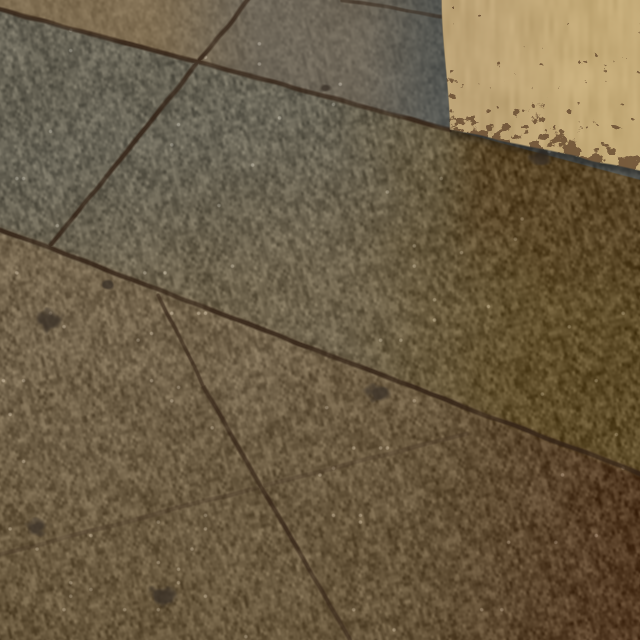
A WebGL 2 fragment shader for this texture:

```glsl
#version 300 es
precision highp float;
// Weathered concrete pavement with slanted joints and the corner of a cream wall.
// Slabs are half-planes tinted by smooth gradients; layered value noise gives the
// grain, stains and chipped plaster, and distances to segments cut the joints.
uniform vec2 u_resolution;
out vec4 fragColor;

float hash(vec2 p) {
    return fract(sin(dot(p, vec2(127.1, 311.7))) * 43758.545);
}

float noise(vec2 p) {
    vec2 cell = floor(p), f = fract(p);
    f = f * f * (3.0 - 2.0 * f);
    vec2 e = vec2(0.0, 1.0);
    return mix(mix(hash(cell), hash(cell + e.yx), f.x),
               mix(hash(cell + e.xy), hash(cell + e.yy), f.x), f.y);
}

float fbm(vec2 p) {
    float sum = 0.0, amp = 0.5;
    for (int i = 0; i < 4; i++) {
        sum += amp * noise(p);
        p = mat2(1.6, 1.2, -1.2, 1.6) * p + 7.3;
        amp *= 0.5;
    }
    return sum / 0.9375;
}

// Vertical height of p over the line through a and b
float above(vec2 p, vec2 a, vec2 b) {
    return p.y - mix(a.y, b.y, (p.x - a.x) / (b.x - a.x));
}

float segment(vec2 p, vec2 a, vec2 b) {
    vec2 d = b - a;
    return length(p - a - d * clamp(dot(p - a, d) / dot(d, d), 0.0, 1.0));
}

// Soft dark groove with uneven depth
float groove(vec2 p, vec2 a, vec2 b, float width, float px) {
    float d = segment(p, a, b);
    float depth = 0.65 + 0.5 * noise(p * 45.0);
    return depth * (1.0 - smoothstep(width * 0.3, width + px, d));
}

float blob(vec2 p, vec2 center, float radius) {
    vec2 q = (p - center) * vec2(0.85, 1.15);
    float ragged = length(q) + (noise(p * 110.0) - 0.5) * radius * 0.7;
    return 1.0 - smoothstep(radius * 0.45, radius * 1.25, ragged);
}

// Fine speckle, slightly upright, from two scales of noise
float grain(vec2 p) {
    vec2 q = mat2(0.97, -0.24, 0.24, 0.97) * p;
    return 0.55 * noise(q * vec2(165.0, 105.0)) + 0.45 * noise(q * vec2(230.0, 190.0) + 31.0) - 0.5;
}

vec3 lowerSlab(vec2 p) {
    vec3 c = mix(vec3(0.41, 0.345, 0.24), vec3(0.455, 0.395, 0.30), smoothstep(0.0, 0.55, p.y));
    c = mix(c, vec3(0.40, 0.33, 0.225), smoothstep(0.35, 0.8, p.x));
    float rust = smoothstep(0.65, 1.05, p.x + 0.15 * (0.3 - p.y));
    return mix(c, vec3(0.325, 0.225, 0.135), rust);
}

vec3 middleSlab(vec2 p) {
    vec3 c = mix(vec3(0.435, 0.39, 0.30), vec3(0.405, 0.39, 0.335), smoothstep(0.5, 0.85, p.y + 0.1 - 0.25 * p.x));
    float olive = smoothstep(0.48, 0.86, p.x + 0.12 * (fbm(p * 6.0) - 0.5));
    c = mix(c, vec3(0.375, 0.305, 0.165), olive);
    float damp = smoothstep(0.68, 0.77, p.x) * smoothstep(0.56, 0.74, p.y + 0.1 * fbm(p * 9.0));
    return mix(c, vec3(0.33, 0.25, 0.135), damp * 0.7);
}

vec3 upperSlab(vec2 p) {
    vec3 c = mix(vec3(0.50, 0.43, 0.32), vec3(0.43, 0.40, 0.345), smoothstep(0.22, 0.42, p.x));
    return mix(c, vec3(0.31, 0.325, 0.315), smoothstep(0.54, 0.71, p.x) * 0.85);
}

vec3 wallColor(vec2 p, float height) {
    vec3 c = mix(vec3(0.74, 0.64, 0.46), vec3(0.77, 0.67, 0.47), smoothstep(0.72, 0.95, p.x));
    c += 0.05 * (noise(p * vec2(130.0, 25.0)) - 0.5) + 0.05 * (fbm(p * 24.0) - 0.5);
    float wear = 0.27 * exp(-height * 26.0) + 0.07 * exp(-height * 5.0);
    wear += 0.05 * (1.0 - smoothstep(0.70, 0.83, p.x)) * exp(-height * 9.0);
    float chips = smoothstep(0.0, 0.07, fbm(p * vec2(72.0, 80.0)) - 0.80 + wear);
    return mix(c, vec3(0.39, 0.28, 0.18), chips * 0.8);
}

void main() {
    vec2 p = gl_FragCoord.xy / u_resolution;
    float px = 1.0 / min(u_resolution.x, u_resolution.y);
    vec2 wobble = p + 0.003 * (vec2(noise(p * 28.0), noise(p * 28.0 + 50.0)) - 0.5);

    // Slabs, ordered from the bottom up
    float lowJoint = above(p, vec2(0.0, 0.642), vec2(1.0, 0.26));
    float highJoint = above(p, vec2(0.0, 0.985), vec2(0.703, 0.798));
    vec3 color = mix(lowerSlab(p), middleSlab(p), smoothstep(-0.012, 0.012, lowJoint));
    color = mix(color, upperSlab(p), smoothstep(-px, px, highJoint));

    // Mottling, grain and rare pale pebbles
    float smoothTop = smoothstep(-0.01, 0.01, highJoint);
    color += 0.05 * (fbm(p * 13.0) - 0.5);
    color += vec3(1.0, 0.96, 0.86) * grain(p) * mix(0.26, 0.13, smoothTop);
    vec2 cell = floor(p * 95.0);
    float pebble = step(0.988, hash(cell + 3.0)) * (1.0 - smoothstep(0.1, 0.4, length(fract(p * 95.0) - 0.5)));
    color += 0.17 * pebble;

    // Joints and cracks
    float joints = groove(wobble, vec2(0.0, 0.642), vec2(1.0, 0.26), 0.0042, px);
    joints = max(joints, groove(wobble, vec2(0.0, 0.985), vec2(0.703, 0.798), 0.0042, px));
    joints = max(joints, groove(wobble, vec2(0.388, 1.0), vec2(0.078, 0.615), 0.0042, px));
    joints = max(joints, 0.75 * groove(wobble, vec2(0.247, 0.538), vec2(0.319, 0.395), 0.003, px));
    joints = max(joints, 0.85 * groove(wobble, vec2(0.319, 0.395), vec2(0.547, 0.0), 0.004, px));
    joints = max(joints, 0.35 * groove(wobble, vec2(0.0, 0.134), vec2(0.73, 0.323), 0.004, px));
    joints = max(joints, 0.6 * groove(wobble, vec2(0.534, 1.0), vec2(0.69, 0.974), 0.003, px));
    color = mix(color, vec3(0.20, 0.135, 0.085), clamp(joints, 0.0, 1.0) * 0.85);

    // Dark spots: position and radius
    vec3 spots[7] = vec3[7](vec3(0.077, 0.50, 0.019), vec3(0.589, 0.386, 0.015), vec3(0.059, 0.177, 0.014),
        vec3(0.254, 0.07, 0.018), vec3(0.168, 0.555, 0.008), vec3(0.508, 0.862, 0.008), vec3(0.845, 0.754, 0.014));
    for (int i = 0; i < 7; i++)
        color = mix(color, vec3(0.22, 0.185, 0.15), 0.75 * blob(p, spots[i].xy, spots[i].z));

    // Wall with a ragged foot and a thin contact shadow
    float height = above(wobble, vec2(0.703, 0.798), vec2(1.0, 0.733));
    float side = p.x - mix(0.703, 0.690, smoothstep(0.79, 1.0, p.y));
    float inWall = smoothstep(-px, px, side);
    color *= 1.0 - 0.35 * inWall * smoothstep(-0.018, 0.0, height);
    color = mix(color, wallColor(p, max(height, 0.0)), inWall * smoothstep(-px, px * 1.5, height));
    fragColor = vec4(clamp(color, 0.0, 1.0), 1.0);
}
```
